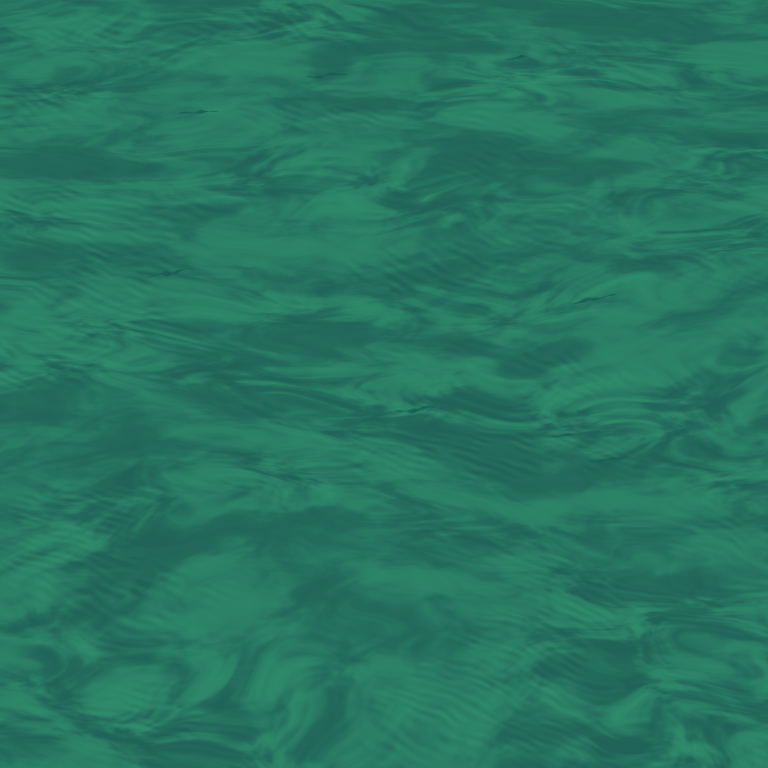
This texture is drawn by a Shadertoy shader. Its source:

```glsl
// Rippled green sea water: gradient noise, stretched sideways and warped,
// forms ragged swells that flatten toward the top. Fine streaks, creases,
// patches of close ripples and a few thin dark slivers break them up.

float hash(vec2 p) {
    vec3 q = fract(vec3(p.xyx) * 0.1031);
    q += dot(q, q.yzx + 33.33);
    return fract((q.x + q.y) * q.z);
}

float cornerSlope(vec2 cell, vec2 offset) {
    float angle = 6.2832 * hash(cell);
    return dot(vec2(cos(angle), sin(angle)), offset);
}

// Gradient noise, centred on zero
float noise(vec2 p) {
    vec2 i = floor(p), f = fract(p);
    vec2 u = f * f * f * (f * (f * 6.0 - 15.0) + 10.0);
    vec2 e = vec2(1.0, 0.0);
    float low = mix(cornerSlope(i, f), cornerSlope(i + e, f - e), u.x);
    float high = mix(cornerSlope(i + e.yx, f - e.yx), cornerSlope(i + 1.0, f - 1.0), u.x);
    return mix(low, high, u.y);
}

float fbm(vec2 p, int octaves) {
    float sum = 0.0, amp = 0.5;
    for (int i = 0; i < octaves; i++) {
        sum += amp * noise(p);
        p = mat2(1.7, 0.35, -0.35, 1.7) * p + 17.3;
        amp *= 0.63;
    }
    return sum;
}

// Broad light and dark patches with folded edges
float swell(vec2 p) {
    vec2 warp = vec2(fbm(p * 0.8 + 31.0, 4), fbm(p * 0.7 + 57.0, 4));
    p += warp * vec2(1.1, 1.3);
    float folds = 0.16 - abs(noise(p * vec2(0.9, 1.1) + 83.0));
    return fbm(p * 0.85, 6) + 0.2 * folds;
}

// Sharp narrow lines along the zero crossings of noise
float creases(vec2 p) {
    float fine = abs(noise(p * vec2(1.6, 1.9) + 310.0));
    float finer = abs(noise(p * vec2(3.4, 3.8) + 350.0));
    return exp(-14.0 * fine) - 0.7 * exp(-11.0 * finer);
}

// Close parallel wavelets, bent and limited to patches
float ripples(vec2 uv, vec2 p) {
    float bend = 22.0 * noise(uv * vec2(4.0, 6.0) + 9.0) + 4.0 * noise(uv * 23.0);
    float wave = sin(6.2832 * (80.0 * uv.y + 30.0 * uv.x) + bend);
    float patches = smoothstep(0.0, 0.3, noise(p * 0.75 + 140.0));
    float breaks = 0.5 + 1.3 * noise(uv * vec2(30.0, 50.0));
    return wave * patches * breaks;
}

// Thin tapered dark glints
float slivers(vec2 uv) {
    float cover = 0.0, edge = 1.0 / iResolution.y;
    for (int i = 0; i < 8; i++) {
        float id = float(i);
        vec2 d = uv - vec2(hash(vec2(id, 3.0)), 0.35 + 0.6 * hash(vec2(id, 8.0)));
        float halfLength = mix(0.008, 0.03, hash(vec2(id, 15.0)));
        d.y += 0.004 * noise(uv * vec2(40.0, 60.0) + id) - 0.25 * d.x * hash(vec2(id, 21.0));
        float taper = 1.0 - d.x * d.x / (halfLength * halfLength);
        float thickness = 0.0026 * taper * (0.6 + 1.4 * noise(uv * 90.0));
        cover = max(cover, smoothstep(edge, -edge, abs(d.y) - thickness) * step(0.0, taper));
    }
    return cover;
}

void mainImage(out vec4 fragColor, in vec2 fragCoord) {
    vec2 uv = fragCoord / iResolution.xy;

    // Swells grow flatter and closer with distance
    vec2 p = vec2(uv.x * 4.8, 9.0 * uv.y + 6.0 * uv.y * uv.y);
    p.y += 0.4 * sin(uv.x * 5.0 + uv.y * 9.0);

    // Fine drawn-out streaks, stronger in some places
    vec2 q = p + 0.6 * vec2(noise(p * 1.6 + 5.0), noise(p * 1.4 + 12.0));
    float strength = 0.4 + smoothstep(-0.2, 0.4, noise(p * 0.6 + 200.0));
    float streaks = strength * fbm(q * vec2(3.0, 3.3) + 70.0, 4);

    // Streaks fray the swell edges first, then mark the flat patches lightly
    float tone = 0.47 + 0.4 * tanh(6.0 * swell(p) + 3.2 * streaks);
    tone += 0.42 * streaks + 0.09 * strength * creases(q);
    tone += 0.2 * ripples(uv, p);

    vec3 deepGreen = vec3(0.128, 0.395, 0.350);
    vec3 paleGreen = vec3(0.178, 0.535, 0.412);
    vec3 color = mix(deepGreen, paleGreen, clamp(tone, -0.06, 1.04));
    color = mix(color, vec3(0.09, 0.36, 0.33), 0.85 * slivers(uv));
    fragColor = vec4(color, 1.0);
}
```
